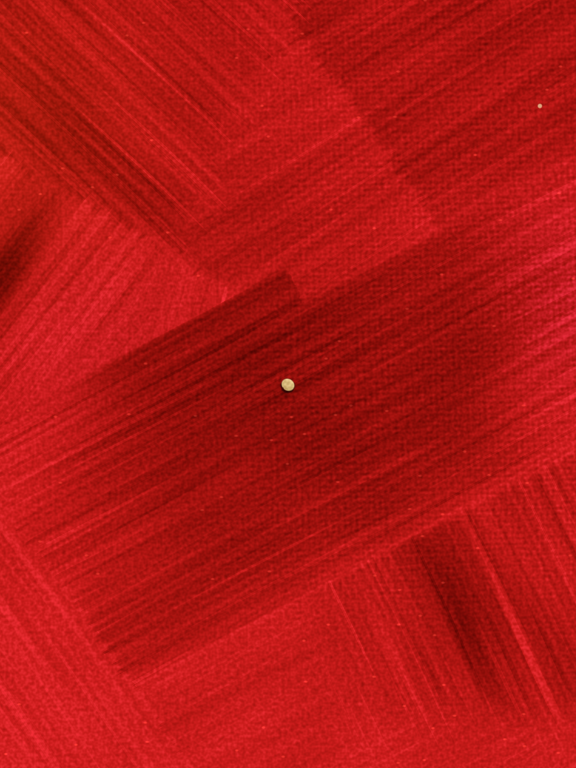
Write a Shadertoy shader that draws this texture.

```glsl
// Overlapping strokes of red paint dragged over woven canvas, with one pale seed.

vec2 gradientAt(vec2 cell) {
    vec3 h = fract(cell.xyx * vec3(0.1031, 0.1030, 0.0973));
    h += dot(h, h.yzx + 33.33);
    float angle = 6.2832 * fract((h.x + h.y) * h.z);
    return vec2(cos(angle), sin(angle));
}

float gradientNoise(vec2 p) {
    vec2 i = floor(p), f = fract(p);
    vec2 u = f * f * f * (f * (f * 6.0 - 15.0) + 10.0);
    vec2 e = vec2(1, 0);
    return mix(mix(dot(gradientAt(i), f), dot(gradientAt(i + e), f - e), u.x),
               mix(dot(gradientAt(i + e.yx), f - e.yx), dot(gradientAt(i + 1.0), f - 1.0), u.x), u.y);
}

vec2 turn(vec2 p, float angle) {
    float c = cos(angle), s = sin(angle);
    return vec2(p.x * c + p.y * s, p.y * c - p.x * s);
}

float spot(vec2 p, vec2 radius) {
    p /= radius;
    return exp(-dot(p, p));
}

float cover(float d, float softness) {
    return smoothstep(-softness, softness, d);
}

// Long streaks along the given angle, with sparse sharp ridges and furrows
float bristles(vec2 p, float angle) {
    vec2 q = turn(p, angle);
    q.y += 0.004 * gradientNoise(q * 4.0);
    float streaks = 0.55 * gradientNoise(q * vec2(2.0, 30.0))
                  + 0.75 * gradientNoise(q * vec2(2.2, 90.0) + 7.0)
                  + 0.95 * gradientNoise(q * vec2(4.0, 190.0) + 19.0);
    float lines = gradientNoise(q * vec2(2.6, 125.0) + 41.0);
    return streaks + 0.65 * smoothstep(0.22, 0.42, lines) - 0.55 * smoothstep(0.22, 0.42, -lines);
}

// Rows of thread crossings, slightly uneven
float weave(vec2 p) {
    p += 0.0018 * vec2(gradientNoise(p * 45.0), gradientNoise(p * 45.0 + 9.0));
    vec2 thread = sin(turn(p, 0.03) * 6.2832 / vec2(0.0078, 0.0074));
    return (0.55 * thread.x + 0.75 * thread.y) * (0.8 + 0.9 * gradientNoise(p * 60.0 + 3.0));
}

void mainImage(out vec4 fragColor, in vec2 fragCoord) {
    vec2 p = fragCoord / iResolution.xy * vec2(0.75, 1.0);
    float pixel = 1.0 / iResolution.y;
    vec2 q = turn(p, 0.49);

    float rise = bristles(p, 0.49);
    float fall = bristles(p, -0.76);
    float steep = bristles(p, -1.12);
    float fan = bristles(p, 0.90);

    // Crimson ground along the bottom
    float tone = 0.775 + 0.05 * rise;

    // Steep strokes at the lower right
    float drag = smoothstep(0.36, 0.48, p.x + 0.3 * (p.y - 0.2) + 0.04 * steep)
               * smoothstep(0.03, 0.09, p.y + 0.04 * steep);
    float shade = spot(turn(p - vec2(0.60, 0.22), -1.12), vec2(0.14, 0.05));
    tone = mix(tone, 0.72 + 0.13 * steep - 0.17 * shade, drag);

    // Bright scrubbed corner at the lower left
    float bandEnd = 0.81 * p.x + 0.58 * p.y - 0.205;
    float scrub = cover(-bandEnd + 0.012 * rise, 0.005);
    tone = mix(tone, 0.81 + 0.06 * bristles(p, -0.96), scrub);

    // Upper right strokes, lighter inside a diagonal edge
    float inner = 0.879 - 0.809 * p.x - 0.588 * p.y + 0.012 * rise;
    float upper = 0.66 + 0.09 * bristles(p, 0.56) + 0.10 * cover(inner, 0.006) * exp(-6.0 * max(inner, 0.0));
    upper += 0.10 * spot(p - vec2(0.67, 0.70), vec2(0.08, 0.06));

    // Upper left strokes fall to the right
    float corner = cover(0.24 + 0.44 * (p.y - 0.68) - p.x + 0.04 * fall, 0.02);
    upper = mix(upper, 0.70 + 0.13 * fall - 0.09 * spot(turn(p - vec2(0.14, 0.78), -0.76), vec2(0.14, 0.025)), corner);

    // Fanned strokes below them, with a dark hollow at the edge
    float below = cover(0.80 - 0.577 * p.x - p.y + 0.012 * fan, 0.009);
    float hollow = spot(turn(p - vec2(0.0, 0.635), 1.05), vec2(0.10, 0.03));
    float fanned = 0.78 + 0.08 * mix(fan, bristles(p, 1.3), smoothstep(0.15, 0.26, p.x)) - 0.32 * hollow;
    upper = mix(upper, fanned, below * smoothstep(0.40, 0.34, p.x));

    // Broad dark band across the middle
    float bandTop = mix(0.397, 0.345, smoothstep(0.37, 0.40, p.x));
    float topEdge = bandTop - q.y + 0.006 * rise;
    tone = mix(tone, upper, cover(-topEdge, mix(0.003, 0.03, smoothstep(0.5, 0.7, p.x))));
    float band = 0.645 + 0.11 * rise - 0.12 * spot(p - vec2(0.36, 0.53), vec2(0.24, 0.18));
    band += 0.14 * smoothstep(0.24, 0.0, p.x) + 0.13 * smoothstep(0.58, 0.76, p.x)
          + 0.06 * smoothstep(0.08, 0.01, q.y);
    float inBand = cover(q.y - 0.013 + 0.003 * rise, 0.003) * cover(bandEnd - 0.012 * rise, 0.006)
                 * cover(topEdge, mix(0.003, 0.03, smoothstep(0.5, 0.7, p.x)));
    tone = mix(tone, band, inBand);

    // Ridge of paint pushed up along the lower edge
    tone += 0.07 * spot(vec2(q.y - 0.012 - 0.002 * rise, 0.0), vec2(0.003)) * step(0.0, bandEnd);

    // Canvas relief, uneven paint and grain
    float thin = 0.35 + 0.65 * smoothstep(0.18, 0.45, p.x) * smoothstep(0.1, 0.35, p.y);
    tone += 0.045 * thin * weave(p) + 0.05 * gradientNoise(p * 9.0)
          + 0.09 * gradientNoise(p * 150.0) + 0.10 * gradientNoise(p * 270.0);
    tone = clamp(tone, 0.25, 0.95);

    // Reds turn orange at the upper left and pink at the right
    vec3 color = vec3(tone, 0.175 * tone * tone, 0.215 * tone * tone * tone);
    float pink = spot(p - vec2(0.75, 0.61), vec2(0.14, 0.12)) + 0.35 * spot(p - vec2(0.12, 0.55), vec2(0.16, 0.12));
    color += vec3(0.03, 0.02, 0.07) * pink * smoothstep(0.6, 0.85, tone);
    color += vec3(0.0, 0.025, -0.01) * spot(p - vec2(0.0, 0.85), vec2(0.2, 0.2));
    color += vec3(0.0, 0.02, 0.025) * smoothstep(0.78, 0.9, tone);

    // Sparse raised flecks
    vec2 cell = floor(p / 0.045);
    vec2 aim = gradientAt(cell + 50.0);
    float fleck = length((p / 0.045 - cell - 0.5 - 0.35 * aim) * vec2(0.8, 1.2)) * 0.045;
    color += vec3(0.18, 0.10, 0.08) * cover(0.0016 - fleck, pixel) * step(0.8, gradientAt(cell).x);

    // Pale seed with its shadow, and a smaller speck
    vec2 s = turn(p - vec2(0.375, 0.499), -0.6);
    float seed = length(s * vec2(0.95, 1.08)) - 0.0082;
    seed = max(seed, 0.004 - length(s + vec2(0.004, 0.0105)));
    color *= 1.0 - 0.6 * cover(0.0092 - length(s - vec2(0.0005, -0.0015)), 0.0015);
    vec3 cream = vec3(0.84, 0.72, 0.48) + 8.0 * (s.y - s.x * 0.3) + 0.12 * gradientNoise(p * 260.0);
    color = mix(color, cream, cover(-seed, pixel));
    color = mix(color, vec3(0.88, 0.66, 0.50), cover(0.0028 - length(p - vec2(0.703, 0.862)), pixel));

    fragColor = vec4(color, 1.0);
}
```
